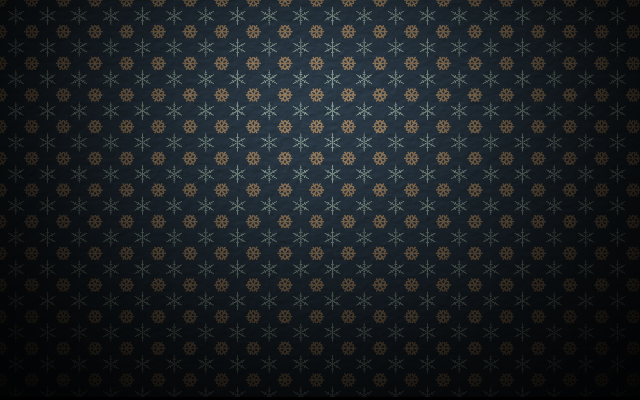
This pattern is drawn by a Shadertoy shader. Its source:

```glsl
// Staggered tan and pale snowflakes on dark blue embossed paper under a soft spotlight.

const float PI = 3.14159265;
const float CELLS_PER_HEIGHT = 12.632;
const vec3 PAPER = vec3(0.165, 0.222, 0.270);
const vec3 TAN = vec3(0.66, 0.53, 0.38);
const vec3 FROST = vec3(0.61, 0.70, 0.63);

float hash(vec2 p) {
    vec3 q = fract(vec3(p.xyx) * 0.1031);
    q += dot(q, q.yzx + 33.33);
    return fract((q.x + q.y) * q.z);
}

float valueNoise(vec2 p) {
    vec2 i = floor(p), f = fract(p);
    f = f * f * (3.0 - 2.0 * f);
    return mix(mix(hash(i), hash(i + vec2(1, 0)), f.x),
               mix(hash(i + vec2(0, 1)), hash(i + vec2(1, 1)), f.x), f.y);
}

float paperHeight(vec2 p) {
    float height = 0.0, weight = 0.55;
    for (int octave = 0; octave < 3; octave++) {
        height += weight * valueNoise(p);
        p = p * 2.03 + 17.0;
        weight *= 0.5;
    }
    return height;
}

float segment(vec2 p, vec2 a, vec2 b) {
    vec2 pa = p - a, ba = b - a;
    return length(pa - ba * clamp(dot(pa, ba) / dot(ba, ba), 0.0, 1.0));
}

// Folds the plane onto one mirrored half arm lying along +x.
vec2 foldSixfold(vec2 p) {
    float sector = PI / 3.0;
    float angle = mod(atan(p.y, p.x) + 0.5 * sector, sector) - 0.5 * sector;
    return length(p) * vec2(cos(angle), abs(sin(angle)));
}

// One twig leaving the arm at the given distance, angled 60 degrees outward.
float twig(vec2 p, float start, float size) {
    vec2 root = vec2(start, 0.0);
    return segment(p, root, root + size * vec2(0.5, 0.866));
}

float boldFlake(vec2 p) {
    p = foldSixfold(p);
    float d = segment(p, vec2(0), vec2(0.215, 0.0));
    d = min(d, twig(p, 0.125, 0.085));
    return d - 0.024;
}

float slimFlake(vec2 p) {
    p = foldSixfold(p.yx);
    float d = segment(p, vec2(0), vec2(0.275, 0.0)) - 0.012;
    d = min(d, twig(p, 0.135, 0.045) - 0.012);
    // Beads along the arm
    for (int i = 0; i < 3; i++)
        d = min(d, length(p - vec2(0.075 + 0.065 * float(i), 0.0)) - 0.022);
    return d;
}

float coverage(float d, float pixel) {
    return smoothstep(0.5 * pixel, -0.5 * pixel, d);
}

float spotlight(vec2 p) {
    vec2 reach = vec2(0.61, p.y < 0.0 ? 0.53 : 0.46);
    return exp(-dot(p / reach, p / reach));
}

void mainImage(out vec4 fragColor, in vec2 fragCoord) {
    vec2 uv = fragCoord / iResolution.y;
    float aspect = iResolution.x / iResolution.y;
    float pixel = CELLS_PER_HEIGHT / iResolution.y;

    // Grid anchored to the top left corner
    vec2 grid = vec2(uv.x, 1.0 - uv.y) * CELLS_PER_HEIGHT;
    vec2 boldCell = fract(grid + 0.5) - 0.5;
    vec2 slimCell = fract(grid) - 0.5;

    // Embossed grain lit from above
    vec2 grain = grid * vec2(5.0, 8.0);
    float relief = paperHeight(grain + vec2(0.2, 0.5)) - paperHeight(grain);
    float texture_ = 1.0 + 0.32 * relief;

    float light = spotlight(uv - vec2(0.5 * aspect, 0.74));
    vec3 color = PAPER * (light + 0.015) * texture_;

    // Printed flakes fade a little more slowly than the paper
    float inkLight = pow(light, 0.8) * mix(1.0, texture_, 0.6);
    color = mix(color, TAN * inkLight, 0.86 * coverage(boldFlake(boldCell), pixel));
    color = mix(color, FROST * inkLight, 0.82 * coverage(slimFlake(slimCell), pixel));

    // Thin dark strip along the lower edge
    color *= smoothstep(0.006, 0.010, uv.y);
    fragColor = vec4(color, 1.0);
}
```
